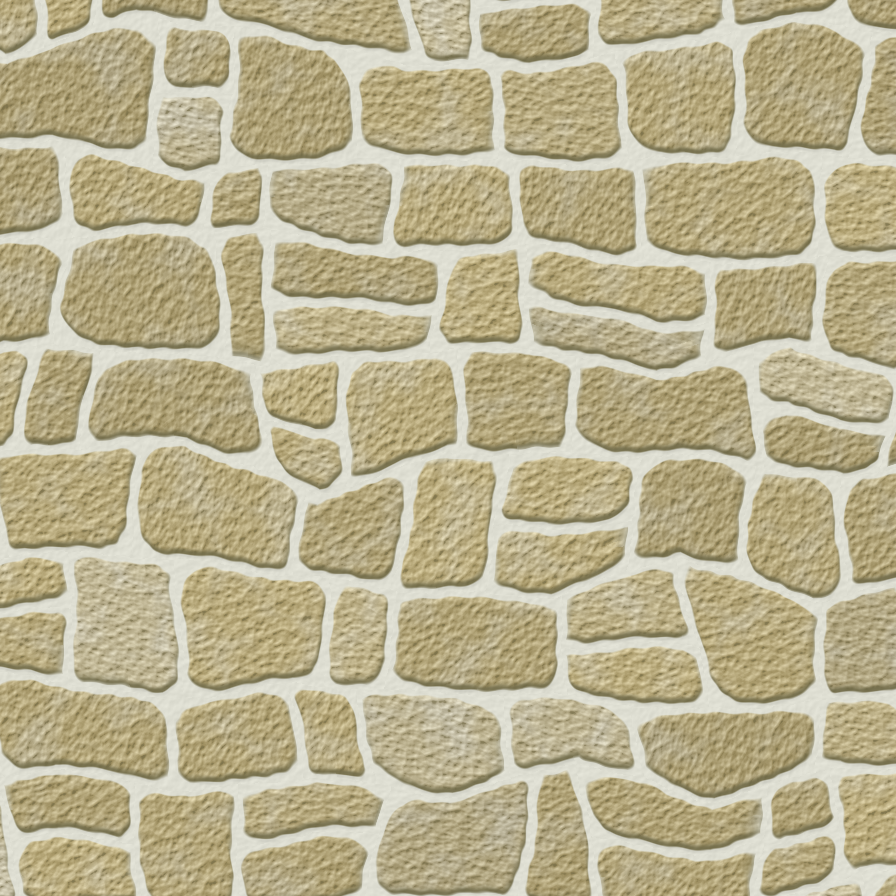
Give the GLSL for this texture, as a Shadertoy shader.

```glsl
// Rubble wall: tan stones with chiselled faces, set in pale wide mortar.
// Wavy beds and tilted joints bound each stone, elliptical corners round it,
// and cellular noise lit from the upper left gives the rough grain.

const vec2 GRID = vec2(7.2, 8.4); // stones across and courses up the canvas

float hash(vec2 p) {
    vec3 q = fract(p.xyx * vec3(0.1031, 0.1030, 0.0973));
    q += dot(q, q.yzx + 33.33);
    return fract((q.x + q.y) * q.z);
}

// Distance to the nearest scattered point
float cellular(vec2 p) {
    vec2 cell = floor(p);
    float nearest = 4.0;
    for (int j = -1; j <= 1; j++)
    for (int i = -1; i <= 1; i++) {
        vec2 c = cell + vec2(i, j);
        vec2 r = c + vec2(hash(c), hash(c + 71.7)) - p;
        nearest = min(nearest, dot(r, r));
    }
    return sqrt(nearest);
}

// Height of the mortar bed under a course, a broken line along x
float bed(float row, float x) {
    float s = x * 0.95 + 9.0 * hash(vec2(row, 3.0));
    float k = floor(s);
    float bend = mix(hash(vec2(k, row)), hash(vec2(k + 1.0, row)), s - k);
    return row + 0.55 * (bend - 0.5);
}

// Position of the tilted upright joint at the left of a stone
float joint(float col, float row, float y) {
    float tilt = hash(vec2(col + 12.0, row + 91.0)) - 0.5;
    return col + 0.72 * hash(vec2(col + 40.0, row + 17.0)) + 0.4 * tilt * (y - row - 0.5);
}

// x: distance inside the stone edge, y: random value of the stone
vec2 stone(vec2 p) {
    // Ragged outlines from layered sines
    p += 0.0025 * sin(p.yx * vec2(47.0, 41.0) + 2.0 * sin(p * 23.0));
    p += 0.0009 * sin(p.yx * vec2(173.0, 191.0) + 3.0 * sin(p * 97.0));
    vec2 g = p * GRID + vec2(50.0, 20.0);

    // Find the course, then the stone in it
    float row = floor(g.y);
    if (g.y < bed(row, g.x)) row--;
    else if (g.y > bed(row + 1.0, g.x)) row++;
    float shift = 5.0 * hash(vec2(row, 8.0));
    float x = g.x + shift;
    float col = floor(x);
    if (x < joint(col, row, g.y)) col--;
    else if (x > joint(col + 1.0, row, g.y)) col++;
    vec2 low = vec2(joint(col, row, g.y), bed(row, g.x));
    vec2 high = vec2(joint(col + 1.0, row, g.y), bed(row + 1.0, g.x));
    vec2 id = vec2(col, row);

    // Some tall places hold two flat stones
    float middle = col + 0.86 - shift;
    if (hash(id + 5.3) > 0.7 && bed(row + 1.0, middle) - bed(row, middle) > 1.0) {
        float split = mix(low.y, high.y, 0.5) + 0.15 * (hash(id + 2.1) - 0.5) * (x - col);
        if (g.y > split) { low.y = split; id += 200.0; }
        else high.y = split;
    }

    // Inset by half the mortar width and round each corner differently
    g.x = x;
    vec2 inset = min(g - low, high - g) / GRID - 0.006;
    vec2 halfSize = max((high - low) / GRID * 0.5 - 0.006, 0.002);
    vec2 corner = id + 31.0 * step(low + high, 2.0 * g);
    vec2 radius = halfSize * (0.14 + 0.62 * vec2(hash(corner + 1.7), hash(corner + 9.2)));
    float rounded = (1.0 - length(max(1.0 - inset / radius, 0.0))) * min(radius.x, radius.y);
    return vec2(min(min(inset.x, inset.y), rounded), hash(id + 63.0));
}

// Chiselled surface, stretched along the turned axis
float surface(vec2 p, mat2 turn) {
    vec2 q = turn * p * vec2(1.0, 1.5);
    return cellular(q * 72.0) + 0.5 * cellular(q * 145.0 + 13.0);
}

void mainImage(out vec4 fragColor, in vec2 fragCoord) {
    vec2 p = fragCoord / iResolution.y;
    vec2 here = stone(p);
    float below = stone(p + vec2(0.0015, -0.006)).x;
    float above = stone(p + vec2(-0.0015, 0.005)).x;

    // Relief lit from the upper left
    float angle = -0.5 + 1.2 * (here.y - 0.5);
    mat2 turn = mat2(cos(angle), sin(angle), -sin(angle), cos(angle));
    float relief = surface(p, turn) - surface(p + vec2(-0.0018, 0.0028), turn);

    // Stone face: tan with pale grey patches and dark pits
    float patches = cellular(p * 17.0 + here.y * 40.0) + 0.35 * cellular(p * 46.0);
    float pale = 0.55 * smoothstep(0.45, 1.1, patches) + 0.6 * smoothstep(0.72, 1.0, here.y);
    vec3 face = mix(vec3(0.70, 0.645, 0.47), vec3(0.755, 0.73, 0.635), min(pale, 1.0));
    face *= 0.96 + 0.08 * fract(here.y * 7.0);
    face += 0.24 * relief * vec3(0.95, 1.0, 1.1);
    face = mix(face, vec3(0.47, 0.44, 0.30), 0.6 * smoothstep(0.3, 0.6, -relief));

    // Lit upper rim and shaded lower rim
    face += 0.04 * (1.0 - smoothstep(-0.002, 0.003, above));
    face = mix(face, vec3(0.43, 0.41, 0.28), 0.85 * (1.0 - smoothstep(-0.004, 0.003, below)));

    // Mortar with faint lumps
    vec3 mortar = vec3(0.872, 0.872, 0.825) + 0.045 * relief;
    mortar *= 1.0 - 0.06 * smoothstep(0.0, 0.004, above);

    float edge = max(0.0013, 0.8 / iResolution.y);
    fragColor = vec4(mix(mortar, face, smoothstep(-edge, edge, here.x)), 1.0);
}
```
